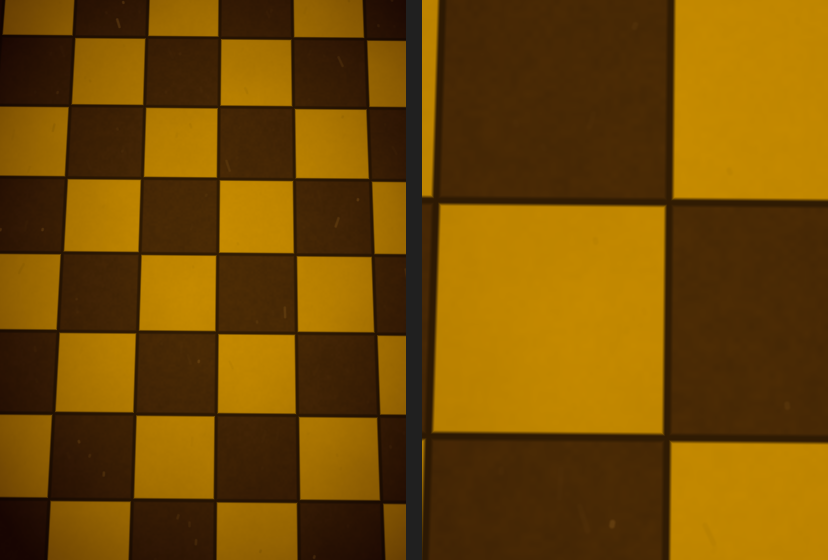
Left: the whole. Right: its middle third, enlarged.
Give the GLSL for this pattern, as a WebGL 2 fragment shader.

```glsl
#version 300 es
precision highp float;
// Worn amber and dark brown checkerboard, seen in slight perspective under dim light.

#define TILE_SIZE vec2(0.1302, 0.1208) // tile at the anchor corner, in canvas heights
#define ANCHOR vec2(0.0299, 0.0677)    // grid corner: x from centre, y from top
#define PERSPECTIVE 0.0205             // growth of tiles per row downwards
#define LEAN 0.0094                    // leftward drift of columns downwards
#define TILT 0.0085                    // downward slope of rows to the right
#define SEAM_HALF 0.006                // half width of the seam, in tiles
#define SOFTNESS 0.016                 // blur of tile edges, in tiles
#define FALLOFF 0.60                   // strength of the vignette
#define MARKS 4                        // dust and scratch marks per tile

uniform vec2 u_resolution;
out vec4 fragColor;

const vec3 AMBER_DIM = vec3(0.46, 0.29, 0.01);
const vec3 AMBER_LIT = vec3(0.77, 0.54, 0.00);
const vec3 BROWN_DIM = vec3(0.12, 0.04, 0.01);
const vec3 BROWN_LIT = vec3(0.29, 0.165, 0.02);
const vec3 DUST = vec3(0.50, 0.33, 0.10);

float hash(vec2 p) {
  vec3 q = fract(vec3(p.xyx) * 0.1031);
  q += dot(q, q.yzx + 33.33);
  return fract((q.x + q.y) * q.z);
}

float noise(vec2 p) {
  vec2 i = floor(p), f = fract(p);
  f = f * f * (3.0 - 2.0 * f);
  return mix(mix(hash(i), hash(i + vec2(1, 0)), f.x),
             mix(hash(i + vec2(0, 1)), hash(i + vec2(1, 1)), f.x), f.y);
}

float segment(vec2 p, vec2 a, vec2 b) {
  vec2 ab = b - a;
  return length(p - a - ab * clamp(dot(p - a, ab) / dot(ab, ab), 0.0, 1.0));
}

// Canvas position (x from centre, y from top) to tile coordinates
vec2 boardCoords(vec2 p) {
  vec2 d = p - ANCHOR;
  d.y -= TILT * d.x;
  float depth = TILE_SIZE.y + PERSPECTIVE * d.y;
  float column = (d.x + LEAN * d.y) * TILE_SIZE.y / (TILE_SIZE.x * depth);
  return vec2(column, d.y / depth);
}

// Faint specks and short scratches scattered over one tile
float wear(vec2 local, vec2 id, float px) {
  float total = 0.0;
  for (int k = 0; k < MARKS; k++) {
    vec2 seed = id * 7.0 + vec2(float(k) * 19.0 + 60.0, 83.0);
    vec2 start = 0.1 + 0.8 * vec2(hash(seed), hash(seed + 31.7));
    float chance = hash(seed + 57.3);
    float size = chance > 0.5 ? 0.14 * hash(seed + 11.9) : 0.012;
    vec2 along = vec2(hash(seed + 5.1) - 0.5, 1.0) * size;
    float d = segment(local, start, start + along);
    float strength = mix(0.04, 0.45, pow(hash(seed + 91.3), 5.0));
    total += strength * (1.0 - smoothstep(0.004, 0.014 + px, d));
  }
  return total;
}

void main() {
  vec2 uv = gl_FragCoord.xy / u_resolution;
  vec2 p = vec2((gl_FragCoord.x - 0.5 * u_resolution.x) / u_resolution.y, 1.0 - uv.y);
  vec2 board = boardCoords(p);
  vec2 id = floor(board), local = fract(board);
  float px = max(fwidth(board.x), fwidth(board.y));

  // Vignette, brightest slightly right of centre
  vec2 q = (uv - vec2(0.54, 0.52)) * 2.0;
  float light = 1.0 - FALLOFF * dot(q, q);
  light += 0.06 * (noise(board * 2.3 + 40.0) - 0.5);
  light += 0.05 * (hash(id + 71.0) - 0.5);
  light = clamp(light, -0.15, 1.05);

  // Alternating tiles
  bool amber = mod(id.x + id.y, 2.0) < 0.5;
  vec3 brown = mix(BROWN_DIM, BROWN_LIT, light);
  vec3 color = amber ? mix(AMBER_DIM, AMBER_LIT, light) : brown;

  // Surface grain and wear, stronger on the dark tiles
  float grain = noise(board * 34.0 + 300.0) + noise(board * 13.0 + 150.0) - 1.0;
  color *= 1.0 + grain * (amber ? 0.014 : 0.06);
  float marks = wear(local, id, px);
  color = amber ? color * (1.0 - 0.2 * marks) : mix(color, DUST, min(marks, 0.6));

  // Dark seams with soft edges
  vec2 edge = 0.5 - abs(local - 0.5);
  float inside = smoothstep(SEAM_HALF, SEAM_HALF + SOFTNESS + px, min(edge.x, edge.y));
  color = mix(brown * 0.65, color, inside);

  fragColor = vec4(color, 1.0);
}
```
